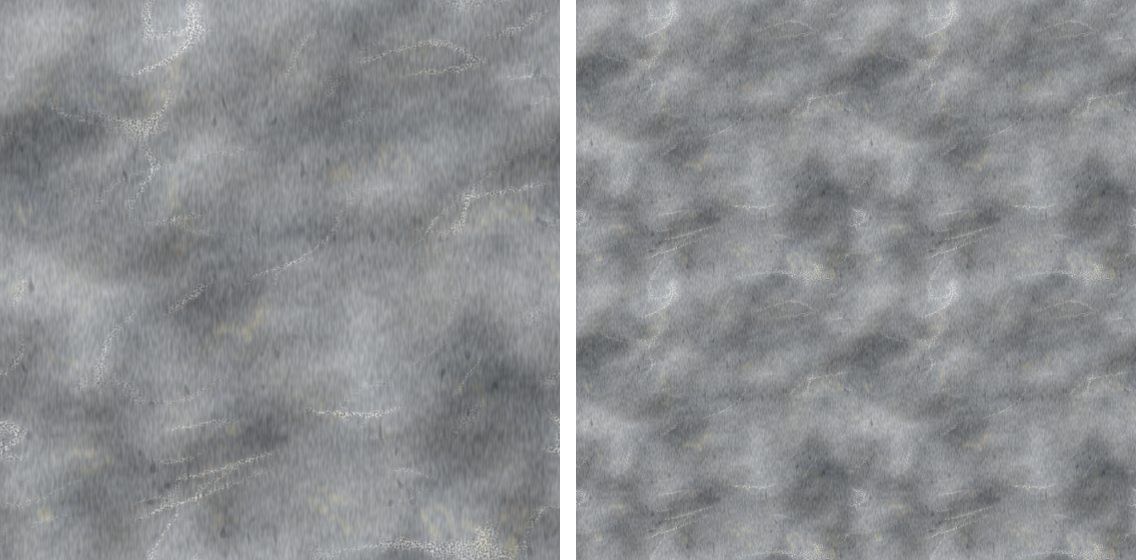
Left: one tile. Right: repeated 2 by 2.
A Shadertoy shader for this texture:

```glsl
// Tileable blue-grey stone: soft clouds, vertical grain and speckled pale veins.

const vec3 STONE = vec3(0.537, 0.547, 0.555);
const vec3 VEIN_TINT = vec3(0.165, 0.155, 0.135);
const vec3 OCHRE_TINT = vec3(0.075, 0.060, 0.015);
const vec3 PIT_TINT = vec3(-0.10, -0.095, -0.09);

// Unit gradient for an integer cell and seed (PCG style hash).
vec2 cellGradient(vec2 cell, float seed) {
    uvec3 v = uvec3(cell, seed) * 1664525u + 1013904223u;
    v.x += v.y * v.z; v.y += v.z * v.x; v.z += v.x * v.y;
    v ^= v >> 16u;
    v.x += v.y * v.z; v.y += v.z * v.x; v.z += v.x * v.y;
    float angle = 6.28319 * float(v.x >> 8u) / 16777216.0;
    return vec2(cos(angle), sin(angle));
}

// Wraps a cell on a lattice that climbs by skew rows across the canvas.
vec2 wrapCell(vec2 cell, vec2 cells, float skew) {
    float turns = floor(cell.x / cells.x);
    return mod(vec2(cell.x, cell.y + skew * turns), cells);
}

float cornerValue(vec2 cell, vec2 corner, vec2 f, vec2 cells, float skew, float seed) {
    return dot(cellGradient(wrapCell(cell + corner, cells, skew), seed), f - corner);
}

// Gradient noise, about -0.7 to 0.7, seamless over the unit square.
float gradNoise(vec2 uv, vec2 cells, float skew, float seed) {
    vec2 p = uv * cells - vec2(0.0, skew * uv.x);
    vec2 cell = floor(p);
    vec2 f = p - cell;
    vec2 w = f * f * f * (f * (f * 6.0 - 15.0) + 10.0);
    float a = cornerValue(cell, vec2(0, 0), f, cells, skew, seed);
    float b = cornerValue(cell, vec2(1, 0), f, cells, skew, seed);
    float c = cornerValue(cell, vec2(0, 1), f, cells, skew, seed);
    float d = cornerValue(cell, vec2(1, 1), f, cells, skew, seed);
    return mix(mix(a, b, w.x), mix(c, d, w.x), w.y);
}

// Layered clouds that lean up to the right.
float clouds(vec2 uv, vec2 cells, float skew, float seed) {
    float sum = 0.0;
    float gain = 1.0;
    for (int i = 0; i < 5; i++) {
        sum += gain * gradNoise(uv, cells, skew, seed + float(i));
        cells *= 2.0;
        skew *= 2.0;
        gain *= 0.53;
    }
    return sum;
}

// Broken bands along the zero line of a noise field.
float veins(vec2 uv, vec2 cells, float skew, float width, float seed) {
    float line = abs(gradNoise(uv, cells, skew, seed));
    float presence = smoothstep(0.0, 0.38, gradNoise(uv, vec2(5, 7), 1.0, seed + 1.0));
    float band = 1.0 - smoothstep(0.0, width, line);
    return presence * band;
}

void mainImage(out vec4 fragColor, in vec2 fragCoord) {
    vec2 uv = fragCoord / iResolution.xy;

    // Bend the domain so that the veins arc and fray
    vec2 bend = vec2(gradNoise(uv, vec2(5), 0.0, 11.0), gradNoise(uv, vec2(5), 0.0, 12.0));
    vec2 fray = vec2(gradNoise(uv, vec2(48), 0.0, 13.0), gradNoise(uv, vec2(48), 0.0, 14.0));
    vec2 bent = uv + 0.07 * bend + 0.008 * fray;

    // Cloudy body
    float cloud = clouds(uv + 0.03 * bend, vec2(4, 5), 1.0, 20.0);
    vec3 color = STONE + 0.215 * cloud;

    // Fine vertical grain with a faint warm and cool drift
    float grain = gradNoise(uv, vec2(210, 62), 0.0, 31.0)
                + 0.6 * gradNoise(uv, vec2(120, 40), 0.0, 32.0);
    float drift = gradNoise(uv, vec2(150, 50), 0.0, 33.0)
                + gradNoise(uv, vec2(7), 1.0, 34.0);
    color += 0.075 * grain + 0.016 * drift * vec3(1.0, 0.1, -0.9);

    // Small dark upright pits, gathered in patches
    float pit = smoothstep(0.28, 0.55, gradNoise(uv, vec2(64, 34), 0.0, 41.0));
    float pitPatch = smoothstep(-0.1, 0.35, gradNoise(uv, vec2(9, 8), 0.0, 42.0));
    color += PIT_TINT * pit * pitPatch;

    // Ochre stains
    float stain = smoothstep(0.22, 0.5, gradNoise(bent, vec2(11, 9), 0.0, 51.0));
    float stainBreak = smoothstep(-0.2, 0.4, gradNoise(uv, vec2(40, 30), 0.0, 52.0));
    color += OCHRE_TINT * stain * stainBreak;

    // Pale speckled veins
    float speckle = gradNoise(uv, vec2(230), 0.0, 61.0);
    float vein = veins(bent, vec2(3, 8), 2.0, 0.075, 62.0)
               + 0.8 * veins(bent, vec2(4, 9), 3.0, 0.07, 65.0)
               + 0.6 * veins(bent, vec2(5, 6), 1.0, 0.05, 68.0);
    color += VEIN_TINT * min(vein, 1.0) * (0.5 + 1.7 * speckle);

    fragColor = vec4(clamp(color, 0.0, 1.0), 1.0);
}
```
